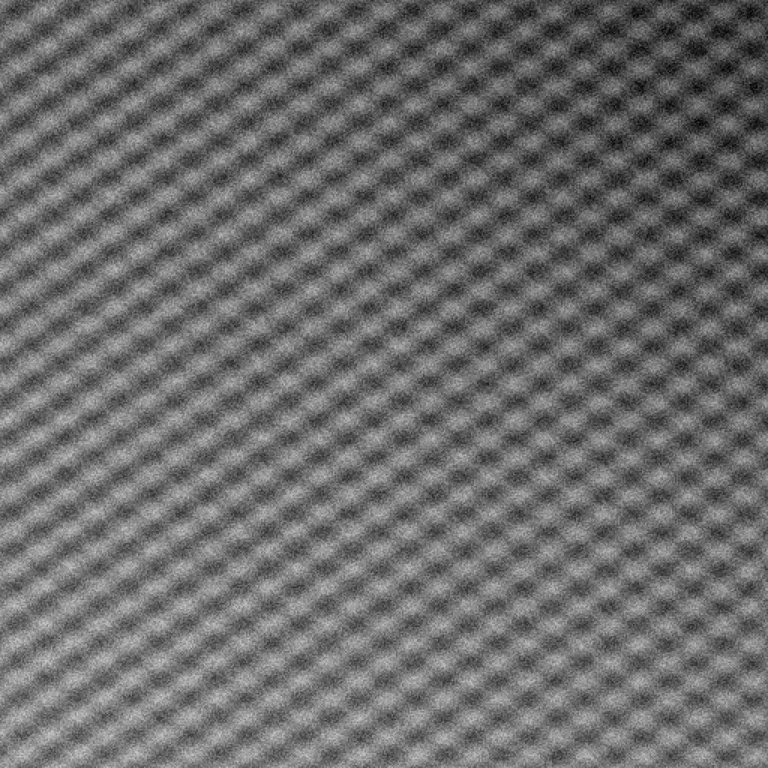
This pattern is drawn by a WebGL 2 fragment shader. Its source:

```glsl
#version 300 es
precision highp float;

uniform vec2 u_resolution;
out vec4 fragColor;

const float TAU = 6.2831853;
const vec2 SPOT_ANCHOR = vec2(0.4453, 0.574);   // centre of one dark spot
const vec2 RISING_WAVE = vec2(13.52, -20.03);   // cycles per canvas
const vec2 FALLING_WAVE = vec2(13.68, 21.27);
const float GRAIN_CELLS = 512.0;

float hash(vec2 p) {
    return fract(sin(dot(p, vec2(12.9898, 78.233))) * 43758.545);
}

// Sum of two hashes, centred on zero with a bell-like spread
float bellHash(vec2 p) {
    return hash(p) + hash(p.yx + vec2(137.31, 291.73)) - 1.0;
}

float smoothNoise(vec2 p) {
    vec2 cell = floor(p);
    vec2 f = fract(p);
    f = f * f * (3.0 - 2.0 * f);
    float low = mix(bellHash(cell), bellHash(cell + vec2(1.0, 0.0)), f.x);
    float high = mix(bellHash(cell + vec2(0.0, 1.0)), bellHash(cell + 1.0), f.x);
    return mix(low, high, f.y);
}

// Wave that is darkest at whole cycles
float wave(vec2 p, vec2 frequency) {
    return -cos(TAU * dot(p, frequency));
}

// Small wobble of the lattice
vec2 wobble(vec2 p, float scale, float amount) {
    return amount * vec2(smoothNoise(p * scale), smoothNoise(p * scale + 53.0));
}

// Two crossed waves; the falling one strengthens to the right
float lattice(vec2 p, float across) {
    float rising = mix(0.118, 0.090, across);
    float falling = mix(0.042, 0.074, across);
    return rising * wave(p, RISING_WAVE) + falling * wave(p, FALLING_WAVE);
}

// Light from the lower left, shadow in the upper right corner
float shading(vec2 uv) {
    float corner = 1.0 - smoothstep(0.0, 0.75, distance(uv, vec2(1.02, 0.98)));
    return 0.535 - 0.125 * uv.y - 0.075 * uv.x - 0.09 * corner;
}

void main() {
    vec2 uv = gl_FragCoord.xy / u_resolution;

    // Lattice with slight unevenness between spots
    vec2 p = uv - SPOT_ANCHOR + wobble(uv, 22.0, 0.0015);
    float strength = 1.0 + 0.10 * smoothNoise(uv * 18.0 + 11.0);
    float grey = shading(uv) + strength * lattice(p, uv.x);

    // Fine grain
    grey += 0.165 * smoothNoise(uv * GRAIN_CELLS - 0.5);

    fragColor = vec4(vec3(clamp(grey, 0.0, 1.0)), 1.0);
}
```
